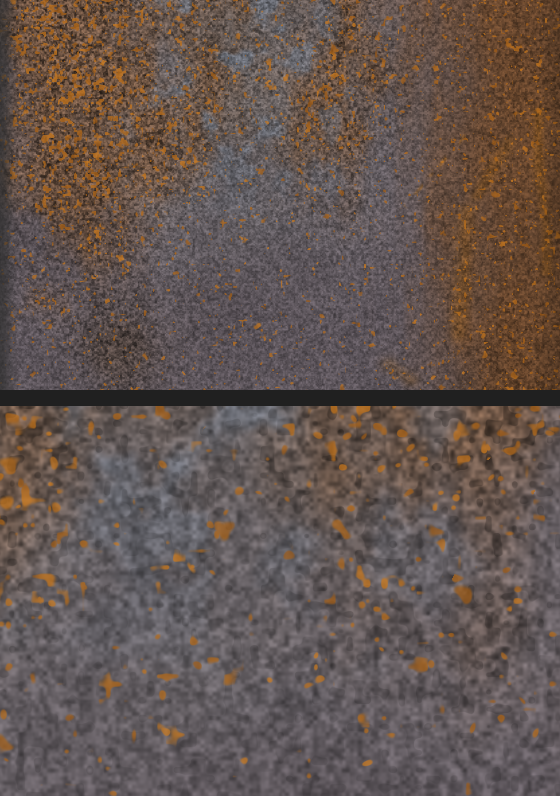
Top, the full canvas; bottom, a detail of the centre.
Give the GLSL for this texture, as a WebGL 1 fragment shader.

```glsl
precision highp float;
// Weathered steel sheet: a blue-grey plate, broad bands of rust running down it,
// fine dark and light grain, and orange specks that crowd where the rust is thick.
// Bands are soft falloffs bent by fractal noise; specks are thresholded noise.

uniform vec2 u_resolution;

float hash(vec2 p) {
  vec3 q = fract(p.xyx * 0.1031);
  q += dot(q, q.yzx + 33.33);
  return fract((q.x + q.y) * q.z);
}

float noise(vec2 p) {
  vec2 i = floor(p), f = fract(p);
  f = f * f * (3.0 - 2.0 * f);
  return mix(mix(hash(i), hash(i + vec2(1, 0)), f.x),
             mix(hash(i + vec2(0, 1)), hash(i + vec2(1, 1)), f.x), f.y);
}

float fbm(vec2 p) {
  float sum = 0.0, amp = 0.53;
  for (int i = 0; i < 4; i++) {
    sum += amp * noise(p);
    p = mat2(1.6, 1.2, -1.2, 1.6) * p + 17.3;
    amp *= 0.5;
  }
  return sum;
}

// Fractal noise drawn out along the vertical, as water runs.
float streaks(vec2 p) {
  return 0.6 * noise(p * vec2(16.0, 2.2)) + 0.4 * noise(p * vec2(41.0, 5.0) + 9.0);
}

float bump(float x, float centre, float width) {
  float d = (x - centre) / width;
  return exp(-d * d);
}

// Soft stroke between two points.
float stroke(vec2 p, vec2 a, vec2 b, float width) {
  vec2 ab = b - a;
  float t = clamp(dot(p - a, ab) / dot(ab, ab), 0.0, 1.0);
  return bump(length(p - a - ab * t), 0.0, width);
}

// Round flakes, at most one in each cell of a grid.
float flakes(vec2 p, float cells, float density) {
  vec2 q = p * cells + 0.5 * vec2(noise(p * 90.0), noise(p * 90.0 + 31.0));
  vec2 id = floor(q);
  vec2 centre = 0.3 + 0.4 * vec2(hash(id + 5.0), hash(id + 61.0));
  float radius = 0.1 + 0.18 * hash(id + 113.0);
  float disc = 1.0 - smoothstep(radius - 0.08, radius + 0.08, length(fract(q) - centre));
  return disc * step(hash(id + 211.0), density);
}

void main() {
  vec2 uv = gl_FragCoord.xy / u_resolution;
  vec2 p = gl_FragCoord.xy / u_resolution.y;
  float cloud = fbm(p * 5.0 + 3.0);
  float patches = fbm(p * 11.0 + 40.0);
  float run = streaks(p);
  float x = uv.x + 0.12 * (cloud - 0.5);
  float y = uv.y + 0.25 * (cloud - 0.5);

  // Where rust lies: left, centre-right, and the brown right side
  float leftRust = bump(x, 0.14, 0.13) * smoothstep(0.12, 0.5, y);
  float midRust = bump(x, 0.6, 0.1) * smoothstep(0.3, 0.65, y);
  float topRust = 0.55 * bump(x, 0.35, 0.14) * smoothstep(0.4, 0.7, y);
  float rightRust = smoothstep(0.64, 0.96, x + 0.13 * (run - 0.5));
  float rust = leftRust + 0.75 * midRust + topRust + 0.35 * rightRust;
  rust = clamp(rust * (0.15 + 0.75 * run + 0.9 * (patches - 0.25)), 0.0, 1.0);

  // Bare bluish patches in the upper middle
  float upper = bump(uv.x, 0.42, 0.22) * smoothstep(0.35, 0.7, uv.y);
  float bare = upper * smoothstep(0.5, 0.68, fbm(p * 13.0 + 80.0));
  rust *= 1.0 - 0.8 * bare;

  // Plate colour
  float cool = bump(uv.x, 0.43, 0.25) * smoothstep(0.1, 0.75, uv.y + 0.3 * (cloud - 0.5));
  vec3 color = mix(vec3(0.365, 0.335, 0.36), vec3(0.43, 0.415, 0.425), cool);
  color = mix(color, vec3(0.43, 0.46, 0.51), 0.65 * bare);
  color = mix(color, vec3(0.43, 0.31, 0.22), 0.8 * smoothstep(0.05, 0.75, rust));
  color = mix(color, vec3(0.41, 0.265, 0.15), 0.85 * rightRust);
  color *= 0.9 + 0.2 * cloud;

  // Dark blotch at the lower left
  float blotch = bump(x, 0.23, 0.08) * bump(y, 0.14, 0.12);
  color = mix(color, vec3(0.31, 0.25, 0.21), 0.65 * blotch);

  // Ochre runs and a broken diagonal scratch on the right
  vec2 bent = p + 0.035 * (vec2(cloud, patches) - 0.5);
  float runs = stroke(bent, vec2(1.385, 0.72), vec2(1.4, 0.3), 0.014)
             + 0.7 * stroke(bent, vec2(1.31, 0.63), vec2(1.225, 0.5), 0.017)
             + 0.6 * stroke(bent, vec2(1.2, 0.45), vec2(1.18, 0.15), 0.022)
             + 0.6 * stroke(bent, vec2(1.0, 0.07), vec2(1.05, 0.02), 0.022);
  float scratch = stroke(p + 0.006 * cloud, vec2(1.045, 0.476), vec2(1.193, 0.654), 0.005);
  scratch *= smoothstep(0.3, 0.65, noise(p * 65.0));
  color = mix(color, vec3(0.54, 0.34, 0.11), clamp(0.55 * runs * (0.5 + run), 0.0, 0.75));
  color = mix(color, vec3(0.6, 0.39, 0.15), 0.6 * scratch);

  // Fine grain, rougher on rust
  float grain = 0.55 * noise(p * 155.0) + 0.45 * noise(p * 290.0 + 50.0) - 0.5;
  float rough = 0.65 + 0.6 * rust + 0.4 * blotch - 0.15 * rightRust;
  color *= 1.0 + rough * grain;
  float pits = smoothstep(0.62, 0.78, noise(p * 135.0 + 200.0));
  color *= 1.0 - pits * (0.1 + 0.3 * rust + 0.2 * blotch);

  // Orange specks and scattered flakes
  float field = 0.6 * noise(p * 140.0 + 300.0) + 0.4 * noise(p * 62.0 + 400.0);
  float limit = mix(0.8, 0.57, clamp(rust + 0.3 * runs, 0.0, 1.0));
  float specks = smoothstep(limit - 0.02, limit + 0.1, field);
  float chips = max(flakes(p, 75.0, 0.06 + 0.2 * rust + 0.08 * rightRust),
                    flakes(p + 7.0, 38.0, 0.025 + 0.07 * rust));
  vec3 orange = mix(vec3(0.6, 0.34, 0.08), vec3(0.83, 0.5, 0.12), noise(p * 48.0 + 70.0));
  color = mix(color, orange, max(0.75 * specks, 0.7 * chips));

  // Shaded margins, darkest along the left edge
  color = mix(vec3(0.18, 0.18, 0.18), color, 0.3 + 0.7 * smoothstep(0.0, 0.035, uv.x));
  color *= 1.0 - 0.15 * smoothstep(0.95, 1.0, uv.x);
  gl_FragColor = vec4(color, 1.0);
}
```
